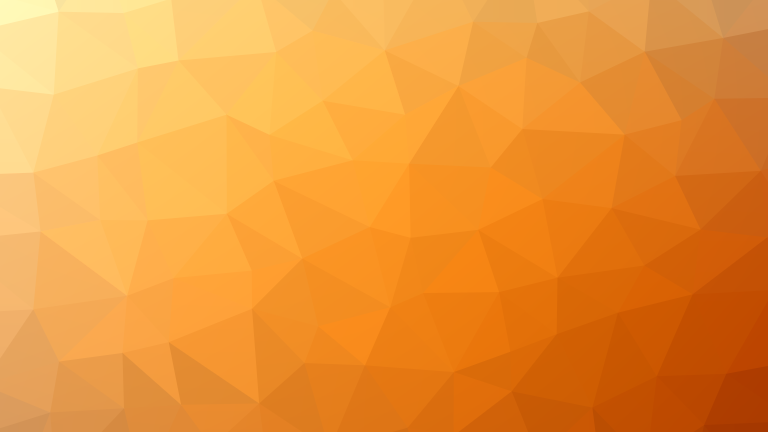
This background is drawn by a Shadertoy shader. Its source:

```glsl
// Low-poly mesh of triangular facets, fading from pale yellow to burnt orange.

const float CELL = 0.15;                                  // mesh spacing, in canvas heights
const mat2 TILT = mat2(0.985, 0.174, -0.174, 0.985);      // rows rise to the right

float hash(vec2 p) {
    return fract(sin(dot(p, vec2(127.1, 311.7))) * 43758.5);
}

// Mesh vertex: a grid point moved at random
vec2 vertex(vec2 id) {
    return id + 0.62 * (vec2(hash(id), hash(id + 37.3)) - 0.5);
}

// Smooth curve through three colours at t = 0, 0.5 and 1
vec3 curve(vec3 a, vec3 b, vec3 c, float t) {
    return a * (1.0 - t) * (1.0 - 2.0 * t) + b * 4.0 * t * (1.0 - t) + c * t * (2.0 * t - 1.0);
}

// Colour field over the canvas, uv in 0..1
vec3 gradient(vec2 uv) {
    uv = clamp(uv, 0.0, 1.0);
    vec3 low  = curve(vec3(0.83, 0.59, 0.36), vec3(0.85, 0.44, 0.08), vec3(0.64, 0.21, 0.00), uv.x);
    vec3 mid  = curve(vec3(1.00, 0.78, 0.49), vec3(1.00, 0.60, 0.15), vec3(0.78, 0.35, 0.06), uv.x);
    vec3 high = curve(vec3(1.00, 0.96, 0.72), vec3(0.98, 0.74, 0.38), vec3(0.79, 0.57, 0.36), uv.x);
    return curve(low, mid, high, uv.y);
}

// Signed distance to the line a-b, positive on its left
float leftOf(vec2 p, vec2 a, vec2 b) {
    vec2 e = normalize(b - a);
    return e.x * (p.y - a.y) - e.y * (p.x - a.x);
}

// Facet colour, weighted by its coverage of the pixel
vec4 facet(vec2 p, vec2 a, vec2 b, vec2 c, float pixel) {
    float inside = min(leftOf(p, a, b), min(leftOf(p, b, c), leftOf(p, c, a)));
    float cover = clamp(inside / pixel + 0.5, 0.0, 1.0);
    vec2 center = (a + b + c) / 3.0;
    vec2 aspect = vec2(iResolution.x / iResolution.y, 1.0);
    vec2 uv = TILT * mix(center, p, 0.2) * CELL / aspect;
    float shade = 1.0 + 0.07 * (hash(floor(center * 64.0)) - 0.5);
    return vec4(gradient(uv) * shade, 1.0) * cover;
}

void mainImage(out vec4 fragColor, in vec2 fragCoord) {
    vec2 p = (fragCoord / iResolution.y) * TILT / CELL;
    float pixel = 1.0 / (iResolution.y * CELL);
    vec4 sum = vec4(0.0);

    // Each nearby cell is split in two along its shorter diagonal
    for (int y = -1; y <= 1; y++) {
        for (int x = -1; x <= 1; x++) {
            vec2 id = floor(p) + vec2(x, y);
            vec2 a = vertex(id);
            vec2 b = vertex(id + vec2(1, 0));
            vec2 c = vertex(id + vec2(1, 1));
            vec2 d = vertex(id + vec2(0, 1));
            if (distance(a, c) < distance(b, d)) {
                sum += facet(p, a, b, c, pixel) + facet(p, a, c, d, pixel);
            } else {
                sum += facet(p, a, b, d, pixel) + facet(p, b, c, d, pixel);
            }
        }
    }
    vec3 color = sum.rgb / max(sum.a, 0.001);
    fragColor = vec4(clamp(color, 0.0, 1.0), 1.0);
}
```
